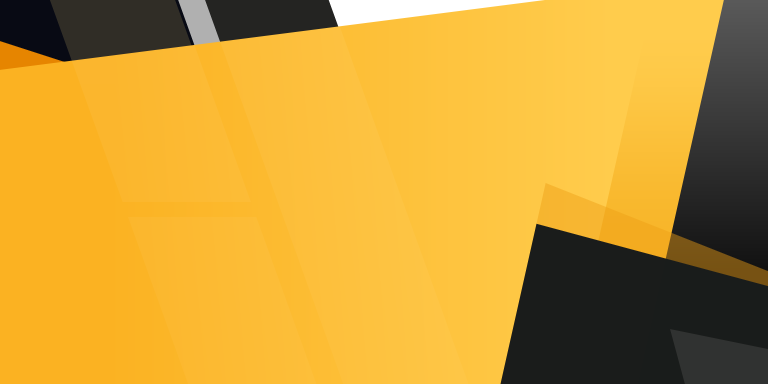
This background is drawn by a WebGL 1 fragment shader. Its source:

```glsl
precision mediump float;

uniform vec2 u_resolution;

#define BAND_LEAN 0.36
#define FOLD_LEAN 0.2246
#define BAND_SHEEN 0.055
#define GLASS_ALPHA 0.46

const vec3 NAVY = vec3(0.03, 0.04, 0.08);
const vec3 BROWN = vec3(0.19, 0.175, 0.15);
const vec3 SILVER = vec3(0.69);
const vec3 CHARCOAL = vec3(0.14, 0.14, 0.135);
const vec3 ORANGE = vec3(0.90, 0.52, 0.0);
const vec3 AMBER = vec3(0.984, 0.70, 0.135);
const vec3 YELLOW = vec3(1.0, 0.80, 0.30);
const vec3 HONEY = vec3(0.97, 0.71, 0.16);
const vec3 GLASS = vec3(0.93, 0.62, 0.08);
const vec3 INK = vec3(0.10, 0.11, 0.105);
const vec3 SLATE = vec3(0.19, 0.197, 0.193);

// Smooth coverage of a signed distance, positive inside
float cover(float d) {
  return clamp(d * u_resolution.y + 0.5, 0.0, 1.0);
}

// Area under the line through a and b
float below(vec2 p, vec2 a, vec2 b) {
  float slope = (b.y - a.y) / (b.x - a.x);
  return cover((a.y + slope * (p.x - a.x) - p.y) / sqrt(1.0 + slope * slope));
}

float between(float v, float low, float high) {
  return cover(v - low) * cover(high - v);
}

// Slanted blocks behind the top edge
vec3 topBlocks(vec2 p, float band) {
  vec3 col = mix(NAVY, BROWN, cover(band - 0.130));
  col = mix(col, NAVY, cover(band - 0.456));
  col = mix(col, SILVER, cover(band - 0.464));
  col = mix(col, CHARCOAL, cover(band - 0.534));
  col = mix(col, vec3(1.0), cover(band - 0.856));
  return mix(col, ORANGE, below(p, vec2(0.0, 0.893), vec2(0.167, 0.839)));
}

// Yellow sheet with pale bands and a folded right strip
vec3 yellowSheet(vec2 p, float band, float fold) {
  vec3 col = mix(AMBER, YELLOW, clamp((p.x - 0.3) / 1.3, 0.0, 1.0));
  float gap = between(p.y, 0.435, 0.474);
  float bands = between(band, 0.130, 0.464) * (1.0 - gap)
              + between(band, 0.534, 0.860);
  col = mix(col, vec3(1.0), BAND_SHEEN * bands * mix(0.6, 1.0, p.y));
  vec3 strip = mix(HONEY, YELLOW, smoothstep(0.33, 0.95, p.y));
  return mix(col, strip, cover(fold - 1.699));
}

void main() {
  // Canvas spans 2 by 1 units
  vec2 p = gl_FragCoord.xy / u_resolution * vec2(2.0, 1.0);

  // Positions along the top edge, following each slant
  float band = p.x - BAND_LEAN * (1.0 - p.y);
  float fold = p.x + FOLD_LEAN * (1.0 - p.y);

  // Top blocks, yellow sheet and the shaded right side
  float sheet = below(p, vec2(0.0, 0.818), vec2(1.419, 1.0));
  vec3 col = mix(topBlocks(p, band), yellowSheet(p, band, fold), sheet);
  float shade = mix(0.07, 0.35, clamp((p.y - 0.3) / 0.7, 0.0, 1.0));
  col = mix(col, vec3(shade), cover(fold - 1.885));

  // Translucent gold layer, dark panel and its inset
  float corner = cover(fold - 1.528);
  float glass = corner * below(p, vec2(1.422, 0.523), vec2(2.0, 0.294));
  col = mix(col, GLASS, GLASS_ALPHA * glass);
  float panel = corner * below(p, vec2(1.398, 0.417), vec2(2.0, 0.255));
  col = mix(col, INK, panel);
  float inset = below(p, vec2(1.745, 0.143), vec2(2.0, 0.091))
              * cover(p.x - 1.745 - 0.27 * (0.143 - p.y));
  col = mix(col, SLATE, inset);

  gl_FragColor = vec4(col, 1.0);
}
```
